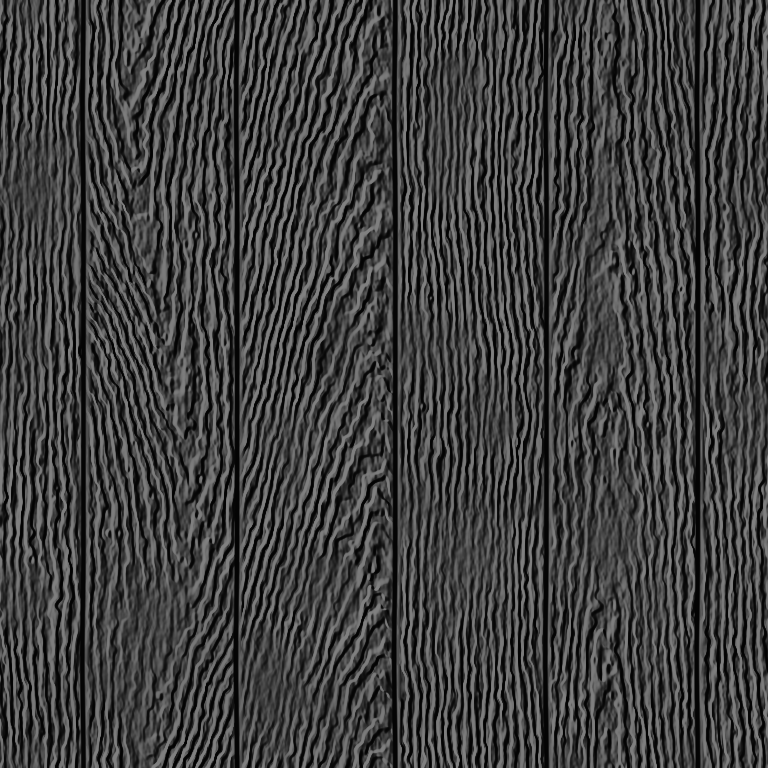
A WebGL 1 fragment shader for this texture map:

```glsl
precision highp float;
// Five dark, weathered timber planks with raised grain, lit from the upper left.
uniform vec2 u_resolution;

float hash(vec2 p) {
  vec3 q = fract(p.xyx * 0.1031);
  q += dot(q, q.yzx + 33.33);
  return fract((q.x + q.y) * q.z);
}

// Value noise that wraps vertically once per canvas; each plank has its own seed.
float noise(vec2 p, vec2 scale, float seed) {
  p *= scale;
  vec2 i = floor(p), f = fract(p);
  f = f * f * (3.0 - 2.0 * f);
  float y0 = mod(i.y, scale.y), y1 = mod(i.y + 1.0, scale.y);
  float x = i.x + seed * 131.0 + 17.0;
  return mix(mix(hash(vec2(x, y0)), hash(vec2(x + 1.0, y0)), f.x),
             mix(hash(vec2(x, y1)), hash(vec2(x + 1.0, y1)), f.x), f.y);
}

// x: position across the plank, y: height on the canvas, z: plank number.
vec3 plankCoord(vec2 p) {
  float shift = 0.006 * smoothstep(0.31, 0.51, p.x) * (1.0 - smoothstep(0.51, 0.9, p.x));
  float wobble = 0.003 * (noise(vec2(0.5, p.y), vec2(1.0, 7.0), 9.0) - 0.5);
  float x = (p.x - shift - wobble - 0.108) * 5.0;
  return vec3(fract(x), p.y, mod(floor(x), 5.0));
}

float woodHeight(vec2 p) {
  vec3 c = plankCoord(p);
  vec2 q = c.xy;
  float id = c.z;

  // Grain: apex position, lines across, lines up, apex roundness.
  vec4 grain = vec4(-3.0, 16.0, 0.0, 0.1);
  vec2 patchAt = vec2(0.7, 0.75);
  if (id < 0.5) {
    grain = vec4(0.5 - 0.18 * sin(6.2832 * (q.y - 0.6)), 15.0, -11.0, 0.1);
    patchAt = vec2(0.42, 0.19);
  } else if (id < 1.5) {
    grain = vec4(0.93, 15.0, 19.0, 0.12);
    patchAt = vec2(0.25, 0.1);
  } else if (id < 2.5) {
    grain.y = 18.0;
    patchAt = vec2(0.45, 0.27);
  } else if (id < 3.5) {
    grain = vec4(0.4, 14.0, 5.0, 0.12);
    patchAt = vec2(0.4, 0.3);
  }
  float phase = grain.y * length(vec2(q.x - grain.x, grain.w)) + grain.z * q.y;
  phase += 1.9 * noise(q, vec2(2.0, 4.0), id) + 0.7 * noise(q, vec2(8.0, 20.0), id);
  phase += 0.4 * noise(q, vec2(32.0, 85.0), id);
  float ridge = smoothstep(-0.65, 0.65, sin(6.2832 * phase));

  // Worn patches flatten the ridges, leaving only fine roughness.
  vec2 d = (q - patchAt) / vec2(0.42, 0.1);
  float worn = max(0.9 * exp(-dot(d, d)),
                   0.75 * smoothstep(0.62, 0.85, noise(q, vec2(3.0, 9.0), id + 5.0)));
  float broken = mix(0.4, 1.1, smoothstep(0.15, 0.6, noise(q, vec2(16.0, 36.0), id + 10.0)));
  float pores = noise(q, vec2(44.0, 75.0), id + 15.0);
  float fibres = noise(q, vec2(75.0, 190.0), id + 20.0);
  return ridge * broken * (1.0 - worn) + (0.42 * pores + 0.16 * fibres) * (1.0 - 0.4 * worn);
}

void main() {
  vec2 p = gl_FragCoord.xy / u_resolution;

  // Relief shading from the slope towards the light.
  vec2 e = vec2(0.0013, -0.0007);
  float slope = 4.2 * (woodHeight(p + e) - woodHeight(p - e));
  float shade = 0.255 + 0.25 * slope / sqrt(1.0 + slope * slope);
  shade *= 0.94 + 0.12 * noise(p, vec2(7.0, 11.0), 30.0);

  // Black gaps between planks with pale, rounded edges beside them.
  vec3 c = plankCoord(p);
  float fromLeft = c.x * 0.2, fromRight = (1.0 - c.x) * 0.2;
  float wear = noise(c.xy, vec2(1.0, 24.0), c.z + 40.0);
  float lip = 1.0 - smoothstep(0.005, 0.008 + 0.004 * wear, fromLeft);
  shade = mix(shade, 0.41, 0.75 * lip);
  lip = 1.0 - smoothstep(0.004, 0.009, fromRight);
  shade = mix(shade, 0.31, 0.5 * lip * wear);
  shade = mix(0.015, shade, smoothstep(0.0018, 0.0045, min(fromLeft, fromRight)));

  gl_FragColor = vec4(vec3(clamp(shade, 0.0, 0.5)), 1.0);
}
```
